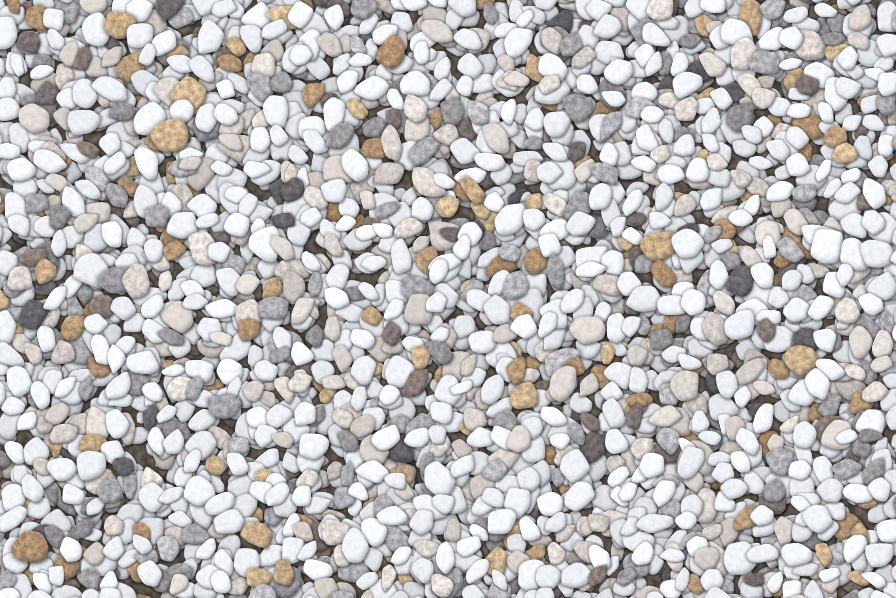
Reproduce this texture procedurally as a WebGL 2 fragment shader.

```glsl
#version 300 es
precision highp float;

uniform vec2 u_resolution;
out vec4 fragColor;

vec3 hash3(vec2 p) {
    vec3 q = fract(vec3(p.xyx) * vec3(0.1031, 0.1030, 0.0973));
    q += dot(q, q.yxz + 33.33);
    return fract((q.xxy + q.yzz) * q.zyx);
}

float gradientDot(vec2 cell, vec2 offset) {
    float angle = 6.2832 * hash3(cell).x;
    return dot(vec2(cos(angle), sin(angle)), offset);
}

float gradientNoise(vec2 p) {
    vec2 i = floor(p), f = p - i;
    vec2 u = f * f * f * (f * (f * 6.0 - 15.0) + 10.0);
    float low = mix(gradientDot(i, f), gradientDot(i + vec2(1, 0), f - vec2(1, 0)), u.x);
    float high = mix(gradientDot(i + vec2(0, 1), f - vec2(0, 1)), gradientDot(i + 1.0, f - 1.0), u.x);
    return mix(low, high, u.y);
}

// Mineral colour: kind picks the family, tone varies within it
vec3 stoneColor(float kind, float tone) {
    if (kind < 0.62) return mix(vec3(0.90, 0.91, 0.93), vec3(0.96, 0.97, 0.99), tone);
    if (kind < 0.78) return mix(vec3(0.81, 0.78, 0.76), vec3(0.91, 0.88, 0.86), tone);
    if (kind < 0.89) return mix(vec3(0.56, 0.55, 0.56), vec3(0.76, 0.76, 0.78), tone);
    if (kind < 0.96) return mix(vec3(0.66, 0.54, 0.42), vec3(0.85, 0.76, 0.62), tone);
    return mix(vec3(0.38, 0.38, 0.41), vec3(0.56, 0.50, 0.47), tone);
}

// Rounded polygon: xy is the facet direction, z reaches 1 at the outline
vec3 pebble(vec2 p, float size, float aspect, float angle, vec2 id) {
    mat2 turn = mat2(cos(angle), -sin(angle), sin(angle), cos(angle));
    vec2 q = turn * p * vec2(1.0, aspect);
    vec2 facet = vec2(0.0);
    float total = 1e-9;
    for (int k = 0; k < 7; k++) {
        vec3 h = hash3(id + float(k) * 17.3);
        float a = (float(k) + 0.7 * h.x) * 0.8976;
        vec2 n = vec2(cos(a), sin(a));
        float weight = pow(max(dot(q, n) / (size * mix(0.78, 1.1, h.y)), 0.0), 8.0);
        total += weight;
        facet += weight * n;
    }
    facet = (facet / total * vec2(1.0, aspect)) * turn;
    return vec3(facet / max(length(facet), 0.6), pow(total, 0.125));
}

void main() {
    vec2 uv = gl_FragCoord.xy / u_resolution.y * 22.0;
    float pixel = 22.0 / u_resolution.y;
    vec3 light = normalize(vec3(-0.35, 0.5, 0.85));

    // Dark soil under the stones
    vec3 color = vec3(0.36, 0.33, 0.30) * (1.0 + 0.5 * gradientNoise(uv * 4.0));

    // Stones piled from the lowest layer to the highest
    for (int layer = 0; layer < 4; layer++) {
        float level = float(layer) / 3.0;
        vec2 grid = uv + float(layer) * vec2(37.37, 21.61);
        vec2 base = floor(grid);
        for (int j = 1; j >= -1; j--)
        for (int i = -1; i <= 1; i++) {
            vec2 id = base + vec2(i, j);
            vec3 place = hash3(id + 3.7);
            vec3 look = hash3(id + 71.9);
            vec3 form = hash3(id + 143.1);
            vec2 p = grid - id - 0.5 - 0.8 * (place.xy - 0.5);
            float size = mix(0.43, 0.68, place.z * place.z);
            vec3 stone = pebble(p, size, mix(1.0, 1.75, form.x), 6.2832 * form.y, id);
            float edge = stone.z;

            // Contact shadow, heavier on the side away from the light
            float away = 0.5 - 0.5 * dot(normalize(p + 1e-4), normalize(light.xy));
            float shadow = smoothstep(1.42, 0.95, edge);
            color *= 1.0 - mix(0.22, 0.50, away) * shadow * shadow;

            // Mineral families gather in loose patches
            float kind = clamp(look.x + 0.22 * gradientNoise(id * 0.23 + 5.0), 0.0, 1.0);
            vec3 tint = stoneColor(kind, look.y);
            float mottle = gradientNoise(p * 5.0 + look.xy * 90.0)
                         + 0.6 * gradientNoise(p * 13.0 + look.yz * 60.0);
            tint *= 1.0 + mix(0.06, 0.28, smoothstep(0.6, 0.85, kind)) * mottle;

            // Flat top that bends over toward the rim
            vec3 normal = normalize(vec3(stone.xy * 1.1 * pow(min(edge, 1.0), 3.0), 1.0));
            float lit = smoothstep(-0.1, 0.85, dot(normal, light));
            tint *= mix(0.64, 1.03, lit) * mix(0.86, 1.0, level);
            tint += vec3(-0.008, 0.0, 0.014) * (1.0 - lit);

            float blur = 0.8 * pixel / size;
            color = mix(color, tint, smoothstep(1.0 + blur, 1.0 - blur, edge));
        }
    }
    fragColor = vec4(clamp(color, 0.0, 1.0), 1.0);
}
```
